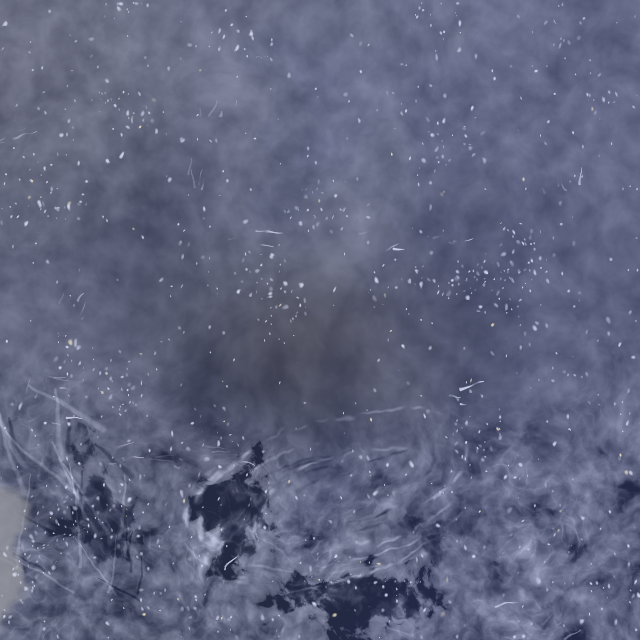
Write a Shadertoy shader that draws this texture.

```glsl
// Cloudy blue-violet crystal: hazy above, fractured below. Warped gradient
// noise gives the body; hollows, shell ridges, splinters and glints go on top.
const vec3 BODY = vec3(0.371, 0.390, 0.490);
const vec3 WARM_SHIFT = vec3(0.010, 0.000, -0.040);
const vec3 BLUE_SHIFT = vec3(-0.006, -0.004, 0.016);
const vec3 PALE_CORNER = vec3(0.57, 0.58, 0.61);
const vec3 SPARKLE = vec3(0.84, 0.86, 0.95);
const vec3 GOLD = vec3(0.95, 0.90, 0.76);
const float HAZE = 0.18, GRAIN = 0.15, FRACTURE = 0.30, CHIPS = 0.30;
const float HOLLOW_DEPTH = 0.20;
const float SPECK_RADIUS = 0.0046;
const int RIDGES = 30, SPLINTERS = 26, GLINTS = 72;

vec2 hash2(vec2 p) {
    vec3 q = fract(p.xyx * vec3(0.1031, 0.1030, 0.0973));
    q += dot(q, q.yzx + 33.33);
    return fract((q.xx + q.yz) * q.zy);
}

vec2 direction(float a) { return vec2(cos(a), sin(a)); }

float noise(vec2 p) {
    vec2 i = floor(p), f = fract(p);
    vec2 u = f * f * f * (f * (f * 6.0 - 15.0) + 10.0);
    vec4 c;
    for (int k = 0; k < 4; k++) {
        vec2 o = vec2(k & 1, k >> 1);
        c[k] = dot(direction(6.2832 * hash2(i + o + 71.0).x), f - o);
    }
    return mix(mix(c.x, c.y, u.x), mix(c.z, c.w, u.x), u.y);
}

float fbm(vec2 p) {
    float sum = 0.0, amp = 0.5;
    for (int i = 0; i < 5; i++) {
        sum += amp * noise(p);
        p = mat2(1.6, 1.2, -1.2, 1.6) * p + 7.3;
        amp *= 0.52;
    }
    return sum;
}

float vein(vec2 p) { return pow(1.0 - min(abs(2.2 * noise(p)), 1.0), 8.0); }

float blob(vec2 p, vec2 centre, vec2 radius) {
    vec2 q = (p - centre) / radius;
    return exp(-dot(q, q));
}

float hollow(vec2 p, vec2 centre, vec2 radius, float rough) {
    return 1.0 - smoothstep(0.7, 1.05, length((p - centre) / radius) + rough);
}

// Soft stroke from a along d, tapering toward its end
float stroke(vec2 p, vec2 a, vec2 d, float width) {
    float t = clamp(dot(p - a, d) / dot(d, d), 0.0, 1.0);
    float w = width * (1.0 - 0.6 * t);
    return 1.0 - smoothstep(0.2 * w, w, length(p - a - d * t));
}

// Short thin arcs, light and dark, nested around a tilted ellipse
float shellRidges(vec2 p) {
    float sum = 0.0;
    for (int i = 0; i < RIDGES; i++) {
        vec2 h = hash2(vec2(i, 5)), g = hash2(vec2(i, 17));
        vec2 e = direction(0.5 * g.x - 0.03);
        vec2 radii = vec2(0.23, 0.11) * (0.45 + 0.8 * h.x);
        vec2 q = mat2(e.x, -e.y, e.y, e.x) * (p - vec2(0.53, 0.215) - 0.04 * g) / radii;
        float line = 1.0 - smoothstep(0.0004, 0.0034, abs(length(q) - 1.0) * radii.y);
        float start = (h.y < 0.5 ? -1.6 : 2.2) + 2.2 * (g.y - 0.5);
        float span = smoothstep(0.82, 0.98, dot(normalize(q + 1e-5), direction(start)));
        sum += line * span * (h.x < 0.3 ? -0.5 : 0.4 + 0.7 * g.x);
    }
    return sum;
}

// Fan of light and dark blades at the lower left
float splinters(vec2 p) {
    float sum = 0.0;
    for (int i = 0; i < SPLINTERS; i++) {
        vec2 h = hash2(vec2(i, 31)), g = hash2(vec2(i, 47));
        vec2 d = (0.04 + 0.12 * g.y) * direction(mix(1.3, 2.7, g.x));
        float blade = stroke(p, vec2(0.02, 0.06) + h * vec2(0.2, 0.3), d, 0.003 + 0.006 * h.y);
        sum += blade * (g.y > 0.4 ? 0.11 : -0.11);
    }
    return sum;
}

// Bright scratches in groups of four
float glints(vec2 p) {
    float light = 0.0;
    for (int i = 0; i < GLINTS; i++) {
        vec2 h = hash2(vec2(i / 4, 83)), g = hash2(vec2(i / 4, 97));
        vec2 r = hash2(vec2(i, 113)), s = hash2(vec2(i, 151));
        float angle = (g.x < 0.7 ? -0.8 : 0.6) + 0.9 * g.y + 0.7 * s.x;
        vec2 a = h * vec2(1.0, 0.85) + (r - 0.5) * vec2(0.07, 0.03);
        float line = stroke(p, a, (0.006 + 0.03 * s.y) * direction(angle), 0.0028);
        light = max(light, line * (0.15 + 0.75 * r.x * r.x));
    }
    return light;
}

// Jittered grid of sparkles: brightness and warmth
vec2 specks(vec2 p, float cells, float density) {
    vec2 id = floor(p * cells), h = hash2(id + cells), g = hash2(id + cells + 211.0);
    float d = length((fract(p * cells) - 0.25 - 0.5 * g) * vec2(1.0, 0.75)) / cells;
    float r = SPECK_RADIUS * (0.4 + 0.6 * h.y * h.y);
    float shape = 1.0 - smoothstep(0.2 * r, r, d);
    return vec2(shape * step(h.x, density) * (0.25 + 0.75 * g.x), step(0.93, g.y));
}

void mainImage(out vec4 fragColor, in vec2 fragCoord) {
    vec2 p = fragCoord / iResolution.y;
    vec2 bend = vec2(fbm(p * 5.0), fbm(p * 5.0 + 19.0));
    vec2 ripple = vec2(noise(p * 55.0), noise(p * 55.0 + 37.0));
    vec2 w = p + 0.05 * bend, jag = w + 0.005 * ripple;
    float calm = blob(p, vec2(0.5, 0.47), vec2(0.22, 0.14));
    float broken = 1.0 - smoothstep(0.15, 0.58, w.y + 0.3 * calm);
    // Hazy body
    float tone = HAZE * fbm(w * vec2(6, 4)) + GRAIN * (1.0 - 0.5 * calm) * fbm(w * 24.0);
    tone += 0.04 * smoothstep(0.5, 1.0, p.y) - 0.065 * blob(w, vec2(0.4, 0.43), vec2(0.2, 0.16));
    float fold = smoothstep(-0.006, 0.012, w.x - 0.374 - 0.3 * p.y);
    tone -= 0.05 * fold * blob(p, vec2(0.6, 0.49), vec2(0.15, 0.11));
    // Fractures
    float rough = fbm(jag * 14.0 + 3.0), chips = fbm(jag * 42.0 + 11.0);
    float patchy = smoothstep(-0.1, 0.3, noise(p * 9.0 + 60.0));
    float threads = vein(jag * 17.0 + bend) + 0.8 * vein(jag * 34.0 + 8.0);
    tone += broken * (FRACTURE * rough + CHIPS * chips + 0.085 * threads * patchy);
    tone += splinters(p + 0.02 * bend + 0.002 * ripple);
    float gaps = smoothstep(-0.25, 0.2, noise(p * 38.0 + 5.0));
    tone += 0.18 * gaps * shellRidges(p + 0.04 * bend + 0.003 * ripple);
    // Hollows
    float ragged = 2.0 * rough + 1.3 * chips;
    float dark = hollow(jag, vec2(0.56, 0.06), vec2(0.11, 0.055), ragged);
    dark = max(dark, hollow(jag, vec2(0.37, 0.2), vec2(0.055, 0.075), ragged));
    dark = max(dark, 0.6 * hollow(jag, vec2(0.15, 0.2), vec2(0.05, 0.09), ragged));
    dark = max(dark, 0.5 * broken * smoothstep(0.16, 0.3, -rough));
    tone = clamp(tone - HOLLOW_DEPTH * dark, -0.23, 0.36);
    // Colour
    vec3 color = BODY + tone + BLUE_SHIFT * smoothstep(0.35, 0.8, p.x + 0.6 * bend.y);
    color += WARM_SHIFT * (calm + 0.6 * blob(p, vec2(0, 0.9), vec2(0.3)));
    float pale = hollow(jag, vec2(-0.02, 0.13), vec2(0.06, 0.16), 0.8 * rough);
    color = mix(color, PALE_CORNER, 0.85 * pale);
    // Clustered sparkles
    float cluster = smoothstep(0.05, 0.5, noise(p * 8.0 + 40.0)) + 0.25 * broken * patchy;
    cluster += 1.6 * blob(p, vec2(0.75, 0.56), vec2(0.05, 0.035));
    for (int i = 0; i < 4; i++) {
        vec2 s = specks(p + 0.006 * ripple, 30.0 + 21.0 * float(i), 0.025 + 0.24 * cluster);
        color = mix(color, mix(SPARKLE, GOLD, s.y), 0.9 * s.x);
    }
    color = mix(color, SPARKLE, gaps * glints(p + 0.03 * bend + 0.003 * ripple));
    fragColor = vec4(color, 1);
}
```
